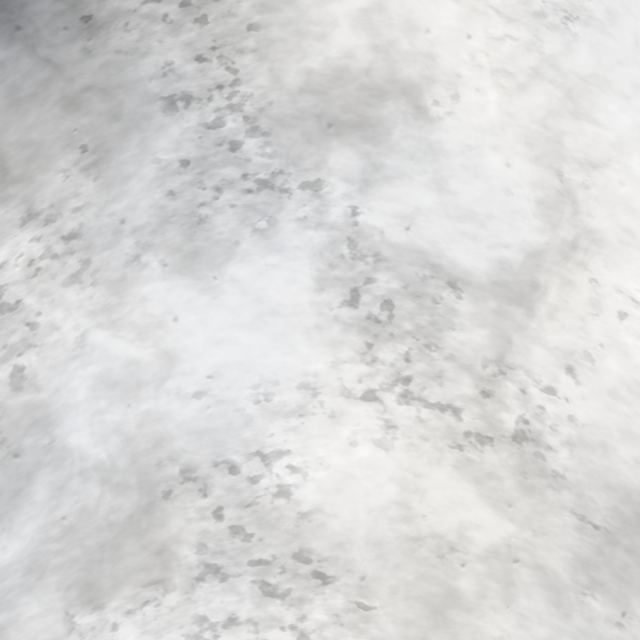
This texture is drawn by a Shadertoy shader. Its source:

```glsl
// Pale weathered concrete: cloudy plaster patches, smudges, soft grain and a shaded corner.
#define BASE_TONE 0.864
#define CLOUD_CONTRAST 0.27
#define PLASTER_CONTRAST 0.055
#define SMUDGE_CONTRAST 0.11
#define GRAIN_CONTRAST 0.12
#define GRAIN_SCALE vec2(44.0, 82.0)
#define GRAIN_ARCH 0.5
#define PIT_CELLS 13.0
#define PIT_DENSITY 0.16
#define CORNER_SHADE 0.31
#define TINT_STRENGTH 0.9

float hash(vec2 p) {
    vec3 q = fract(vec3(p.xyx) * 0.1031);
    q += dot(q, q.yzx + 33.33);
    return fract((q.x + q.y) * q.z);
}

float valueNoise(vec2 p) {
    vec2 cell = floor(p), f = fract(p);
    vec2 w = f * f * f * (f * (f * 6.0 - 15.0) + 10.0);
    float low = mix(hash(cell), hash(cell + vec2(1, 0)), w.x);
    float high = mix(hash(cell + vec2(0, 1)), hash(cell + vec2(1, 1)), w.x);
    return mix(low, high, w.y);
}

// Layered noise, normalised to 0..1; each octave is turned to hide the grid.
float fbm(vec2 p, int octaves) {
    const mat2 turn = mat2(0.8, 0.6, -0.6, 0.8);
    float sum = 0.0, total = 0.0, weight = 0.5;
    for (int i = 0; i < octaves; i++) {
        sum += weight * valueNoise(p);
        total += weight;
        p = turn * p * 2.03 + 17.3;
        weight *= 0.53;
    }
    return sum / total;
}

// Sparse small pits, each with a dark hollow and a pale lower lip.
float pits(vec2 p) {
    vec2 cell = floor(p * PIT_CELLS);
    vec2 centre = 0.25 + 0.5 * vec2(hash(cell + 7.1), hash(cell + 19.7));
    vec2 offset = fract(p * PIT_CELLS) - centre;
    offset += 0.07 * (vec2(valueNoise(p * 90.0), valueNoise(p * 90.0 + 40.0)) - 0.5);
    float radius = mix(0.035, 0.085, hash(cell + 31.9));
    float present = step(hash(cell + 53.3), PIT_DENSITY);
    vec2 lip = offset + vec2(-0.3, 1.3) * radius;
    float hollow = exp(-dot(offset, offset) / (radius * radius));
    float rim = exp(-dot(lip, lip) / (radius * radius));
    return present * (0.04 * rim - mix(0.06, 0.15, hash(cell + 71.0)) * hollow);
}

void mainImage(out vec4 fragColor, in vec2 fragCoord) {
    vec2 uv = fragCoord / iResolution.xy;
    vec2 p = fragCoord / iResolution.y;

    // Grain runs along shallow arches.
    vec2 arched = p + vec2(0.0, GRAIN_ARCH * (uv.x - 0.5) * (uv.x - 0.5));
    vec2 warp = vec2(fbm(p * 5.0 + 3.7, 4), fbm(p * 5.0 + 41.2, 4)) - 0.5;

    // Broad clouds and ragged bright plaster.
    float cloud = fbm(p * 3.4 + warp * 1.1 + 8.4, 6) - 0.5;
    float patches = fbm(p * 5.5 + warp * 1.6 + 63.0, 6);
    float plaster = smoothstep(0.43, 0.63, patches) - 0.45;

    // Smudges and blurred grain, rougher in worn areas.
    float smudge = fbm(arched * vec2(15.0, 20.0) + warp * 2.0 + 90.0, 4) - 0.5;
    float grain = fbm(arched * GRAIN_SCALE + 120.0, 3) - 0.5;
    float wear = smoothstep(0.46, 0.68, fbm(p * 6.0 + 150.0, 3));
    float speck = smoothstep(0.56, 0.8, fbm(arched * vec2(38.0, 55.0) + 180.0, 3));

    float tone = BASE_TONE + CLOUD_CONTRAST * cloud + PLASTER_CONTRAST * plaster;
    tone += SMUDGE_CONTRAST * smudge + GRAIN_CONTRAST * (0.65 + 0.7 * wear) * grain;
    tone -= 0.14 * wear * speck;
    tone += pits(p);

    // Light falls off toward the upper left; the right side is a little brighter.
    float cornerDistance = length((uv - vec2(0.0, 1.0)) * vec2(0.85, 1.1));
    tone -= CORNER_SHADE * exp(-cornerDistance / 0.12);
    tone -= 0.045 * smoothstep(0.65, 0.1, cornerDistance);
    tone += 0.022 * (uv.x - 0.5);

    // Soft shoulder keeps the highlights off white.
    tone -= 0.5 * max(tone - 0.915, 0.0);

    // Cool plaster on the left, warm dust on the right.
    float warmth = 0.25 + 0.7 * (uv.x - 0.5) + 2.2 * (fbm(p * 3.0 + 210.0, 3) - 0.5);
    warmth -= 0.35 * plaster;
    vec3 tint = vec3(0.007, 0.001, -0.011) * warmth * TINT_STRENGTH;
    fragColor = vec4(clamp(vec3(tone) + tint, 0.0, 1.0), 1.0);
}
```
